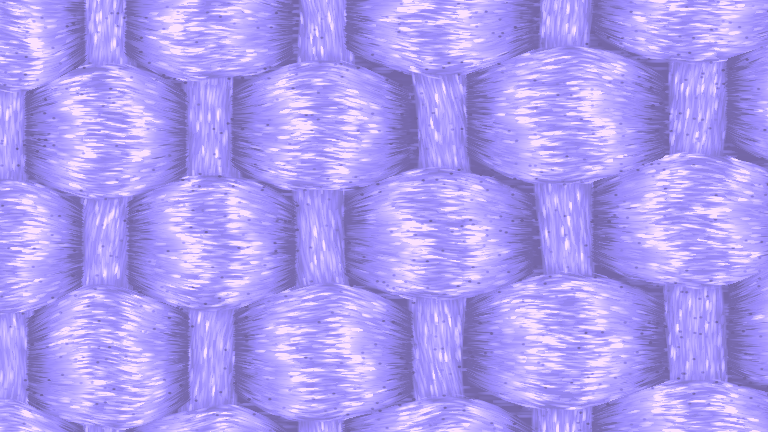
Reproduce this texture procedurally as a WebGL 2 fragment shader.

```glsl
#version 300 es
precision highp float;
// Plain weave of glossy lilac yarns: broad fibrous floats over narrow upright strands.
uniform vec2 u_resolution;
out vec4 fragColor;

float hash(vec2 p) {
  return fract(sin(dot(p, vec2(127.1, 311.7))) * 43758.5);
}

// Cellular noise: x is the distance to the nearest point, y that cell's random value.
vec2 cellular(vec2 p) {
  vec2 cell = floor(p), best = vec2(9.0, 0.0);
  for (int y = -1; y <= 1; y++)
    for (int x = -1; x <= 1; x++) {
      vec2 id = cell + vec2(x, y);
      vec2 point = id + 0.15 + 0.7 * vec2(hash(id), hash(id + 57.3));
      float dist = length(p - point);
      if (dist < best.x) best = vec2(dist, hash(id + 19.7));
    }
  return best;
}

// Dashes of random brightness, stretched along x.
float dashes(vec2 p, float threshold) {
  vec2 c = cellular(p);
  return smoothstep(threshold, 1.0, c.y) * (1.0 - smoothstep(0.1, 0.85, c.x));
}

// Fine threads running along x with slight crossing angles.
float threads(vec2 p, float seed) {
  p.y += 0.003 * sin(p.x * 15.0 + seed * 40.0) + 0.002 * sin(p.x * 37.0 + p.y * 30.0);
  float fine = dashes(p * vec2(20.0, 190.0) + seed * 31.0, 0.0);
  float rising = dashes((p + vec2(0.0, 0.14 * p.x)) * vec2(15.0, 135.0) + seed * 73.0, 0.0);
  float falling = dashes((p - vec2(0.0, 0.1 * p.x)) * vec2(24.0, 150.0) + seed * 47.0, 0.2);
  return 0.55 * fine + 0.5 * rising + 0.3 * falling;
}

// Tone ramp from shadowed gap to pinkish sheen.
vec3 lilac(float tone) {
  float t = clamp(tone, 0.0, 1.0) * 5.0;
  vec3 c = mix(vec3(0.45, 0.4, 0.65), vec3(0.54, 0.49, 0.83), clamp(t, 0.0, 1.0));
  c = mix(c, vec3(0.61, 0.55, 0.99), clamp(t - 1.0, 0.0, 1.0));
  c = mix(c, vec3(0.71, 0.65, 1.0), clamp(t - 2.0, 0.0, 1.0));
  c = mix(c, vec3(0.81, 0.74, 1.0), clamp(t - 3.0, 0.0, 1.0));
  return mix(c, vec3(0.98, 0.88, 1.0), clamp(t - 4.0, 0.0, 1.0));
}

// Unevenly spaced strand centres.
float columnX(float i) {
  return 0.273 * i + 0.008 - 0.083 * sin(0.449 * i);
}

void main() {
  vec2 p = gl_FragCoord.xy / u_resolution.y;
  float soft = 1.5 / u_resolution.y;

  // Find the nearest strand and the topmost float.
  float strandX = 9.0, strandId = 0.0, edge = 9.0, arch = 1.0, seed = 0.0;
  vec2 q = vec2(0.0), size = vec2(1.0);
  for (int n = -1; n <= 8; n++) {
    float i = float(n);
    float x = columnX(i);
    float dx = p.x - x - 0.009 * sin(p.y * 8.0 + i * 2.3);
    if (abs(dx) < abs(strandX)) { strandX = dx; strandId = i; }
    for (int j = 0; j <= 2; j++) {
      float row = 2.0 * float(j) + mod(i, 2.0);
      float r = hash(vec2(i, row) + 3.1);
      vec2 centre = vec2(x + 0.012 * (r - 0.5), 0.954 - 0.2616 * row + 0.0016 * i * i);
      vec2 s = vec2(0.365 * (columnX(i + 1.0) - columnX(i - 1.0)), 0.146 + 0.022 * r);
      vec2 local = (p - centre) / s;
      local.y += 0.1 * (r - 0.5) * sin(local.x * 4.0 + r * 6.0);
      float h = 1.0 - 0.36 * local.x * local.x;
      float d = max((abs(local.y) - h) * s.y, (abs(local.x) - 1.06) * s.x);
      if (d < edge) { edge = d; q = local; size = s; arch = h; seed = r; }
    }
  }

  // Shadowed gap with faint stray fibres.
  float tone = 0.02 + 0.25 * dashes(p * vec2(20.0, 130.0), 0.3);

  // Upright strand, darker where it dips under a float.
  float halfWidth = 0.066 + 0.006 * sin(p.y * 11.0 + strandId * 4.0);
  float across = strandX / halfWidth;
  vec2 along = vec2(p.y, strandX + 0.12 * p.y * sin(strandId * 5.0));
  float fibre = threads(along, hash(vec2(strandId, 8.0)));
  float glint = dashes(along * vec2(36.0, 130.0) + strandId * 9.0, 0.7);
  float strand = 0.4 + 0.42 * fibre + 0.5 * glint - 0.24 * across * across;
  strand *= 0.7 + 0.3 * smoothstep(0.0, 0.03, edge);
  tone = mix(tone, strand, smoothstep(soft, -soft, abs(strandX) - halfWidth + 0.005 * fibre));

  // Float: fanned threads, two bands of sheen, sides sinking into shade.
  float v = q.y / arch;
  vec2 fan = vec2(q.x * size.x, v * size.y);
  fibre = threads(fan, seed + 1.0);
  glint = dashes(fan * vec2(36.0, 125.0) + seed * 90.0, 0.62);
  float wander = 0.1 * sin(v * 4.0 + seed * 20.0) + 0.05 * sin(v * 13.0 + seed * 50.0);
  float band = (abs(q.x + wander) - 0.38 + 0.3 * (fibre - 0.4)) / 0.2;
  float sheen = exp(-band * band) * (1.0 - 0.55 * v * v);
  float body = 0.31 + 0.36 * fibre + sheen * (0.2 + 0.5 * fibre) + glint * (0.25 + 0.45 * sheen);
  body -= 0.16 * smoothstep(0.85, 1.0, abs(v));
  float side = abs(q.x) + 0.35 * (fibre - 0.4);
  body *= 1.0 - 0.92 * smoothstep(0.7, 1.04, side);
  tone = mix(tone, body, smoothstep(soft, -soft, edge + 0.008 * (0.4 - fibre)));

  // Small dark pits between threads.
  vec2 pit = cellular(p * vec2(60.0, 85.0) + 4.0);
  tone -= 0.35 * smoothstep(0.88, 0.97, pit.y) * smoothstep(0.35, 0.1, pit.x);

  fragColor = vec4(lilac(tone), 1.0);
}
```
